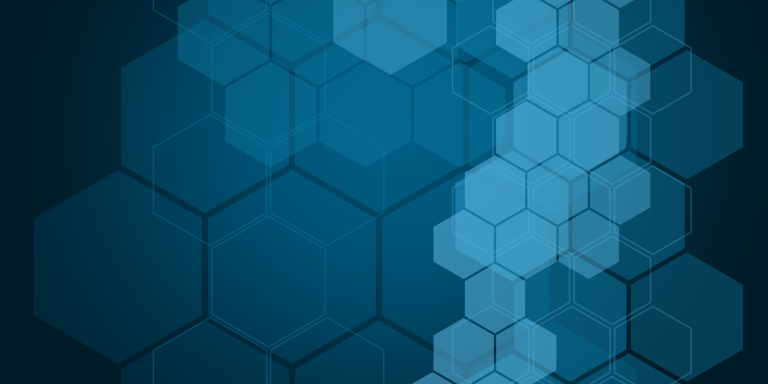
Give the GLSL for this background, as a Shadertoy shader.

```glsl
// Translucent blue hexagons over a dark radial glow.
// Pointy-top hexagon lattices of several sizes are clipped to bands,
// then layered as tinted fills and thin outlines.

const vec2 HEX_AXIS = vec2(0.5, 0.8660254);
const vec3 NIGHT = vec3(0.0, 0.105, 0.155);
const vec3 DEEP = vec3(0.0, 0.295, 0.42);
const vec3 OCEAN = vec3(0.0, 0.42, 0.59);
const vec3 AZURE = vec3(0.05, 0.48, 0.64);
const vec3 SKY = vec3(0.36, 0.71, 0.87);

// Signed distance to a hexagon with vertical sides.
float hexDistance(vec2 p, float apothem) {
    p = abs(p);
    return max(p.x, dot(p, HEX_AXIS)) - apothem;
}

// Centre of the lattice cell holding p.
vec2 hexCentre(vec2 p, vec2 origin, float pitch) {
    vec2 span = pitch * vec2(1.0, 1.7320508);
    vec2 q = (p - origin) / span;
    vec2 a = floor(q + 0.5) * span + origin;
    vec2 b = (floor(q) + 0.5) * span + origin;
    return distance(p, a) < distance(p, b) ? a : b;
}

float fillMask(float d, float blur) {
    return 1.0 - smoothstep(-blur, blur, d);
}

float lineMask(float d, float width, float blur) {
    return fillMask(abs(d) - 0.5 * width, blur);
}

float between(float x, float low, float high) {
    return step(low, x) * step(x, high);
}

void mainImage(out vec4 fragColor, in vec2 fragCoord) {
    vec2 p = fragCoord / iResolution.y;
    float blur = 0.7 / iResolution.y;

    // Background glow
    float glow = 1.0 - smoothstep(0.0, 1.08, length((p - vec2(1.04, 0.66)) * vec2(1.0, 1.1)));
    vec3 color = mix(NIGHT, DEEP, glow);

    // Large tiles, cut by a slanted left boundary
    float pitch = 0.453;
    vec2 centre = hexCentre(p, vec2(0.307, 0.305), pitch);
    float keep = between(centre.x, 0.1335 + 0.5 * centre.y, 1.5);
    float tile = keep * fillMask(hexDistance(p - centre, 0.5 * pitch - 0.008), blur);
    color = mix(color, OCEAN, tile * (0.17 + 0.36 * glow));

    // Medium tiles along the top
    pitch = 0.246;
    centre = hexCentre(p, vec2(0.951, 0.701), pitch);
    keep = between(centre.x, 0.56, 1.22) * step(0.6, centre.y);
    tile = keep * fillMask(hexDistance(p - centre, 0.5 * pitch - 0.004), blur);
    color = mix(color, AZURE, 0.4 * tile);

    // Right-hand tiles, brighter toward the middle
    pitch = 0.304;
    centre = hexCentre(p, vec2(1.789, 0.701), pitch);
    keep = between(centre.x, 1.2, 1.85);
    tile = keep * fillMask(hexDistance(p - centre, 0.5 * pitch - 0.006), blur);
    color = mix(color, AZURE, tile * mix(0.6, 0.36, smoothstep(1.33, 1.8, centre.x)));

    // Bright tile at the top and accents behind the small cluster
    tile = fillMask(hexDistance(p - vec2(1.016, 0.975), 0.148), blur);
    color = mix(color, SKY, 0.38 * tile);
    keep = between(centre.x, 1.2, 1.55) * between(centre.y, 0.4, 0.75);
    tile = keep * fillMask(hexDistance(p - centre, 0.5 * pitch - 0.003), blur);
    tile *= between(p.x + 0.25 * (0.5 - p.y), 1.0, 1.6);
    color = mix(color, SKY, 0.2 * tile);

    // Small bright cluster, narrower near the bottom
    pitch = 0.163;
    centre = hexCentre(p, vec2(1.289, 0.505), pitch);
    float rightLimit = centre.y > 0.29 ? 1.667 : 1.40;
    keep = between(centre.x, 1.109 + 0.25 * centre.y, rightLimit);
    tile = keep * fillMask(hexDistance(p - centre, 0.5 * pitch - 0.003), blur);
    color = mix(color, SKY, tile * mix(0.55, 0.4, smoothstep(1.3, 1.65, centre.x)));

    // Faint outlines over the large tiles
    pitch = 0.305;
    centre = hexCentre(p, vec2(0.547, 0.531), pitch);
    keep = between(centre.x, 0.52, 0.89);
    float outline = keep * lineMask(hexDistance(p - centre, 0.5 * pitch - 0.005), 0.004, blur);
    color = mix(color, AZURE, 0.35 * outline);

    // Finer outlines on the right
    pitch = 0.211;
    centre = hexCentre(p, vec2(1.70, 0.818), pitch);
    keep = between(centre.x, 1.25, 1.74);
    outline = keep * lineMask(hexDistance(p - centre, 0.5 * pitch - 0.006), 0.004, blur);
    color = mix(color, SKY, 0.27 * outline);

    fragColor = vec4(color, 1.0);
}
```
